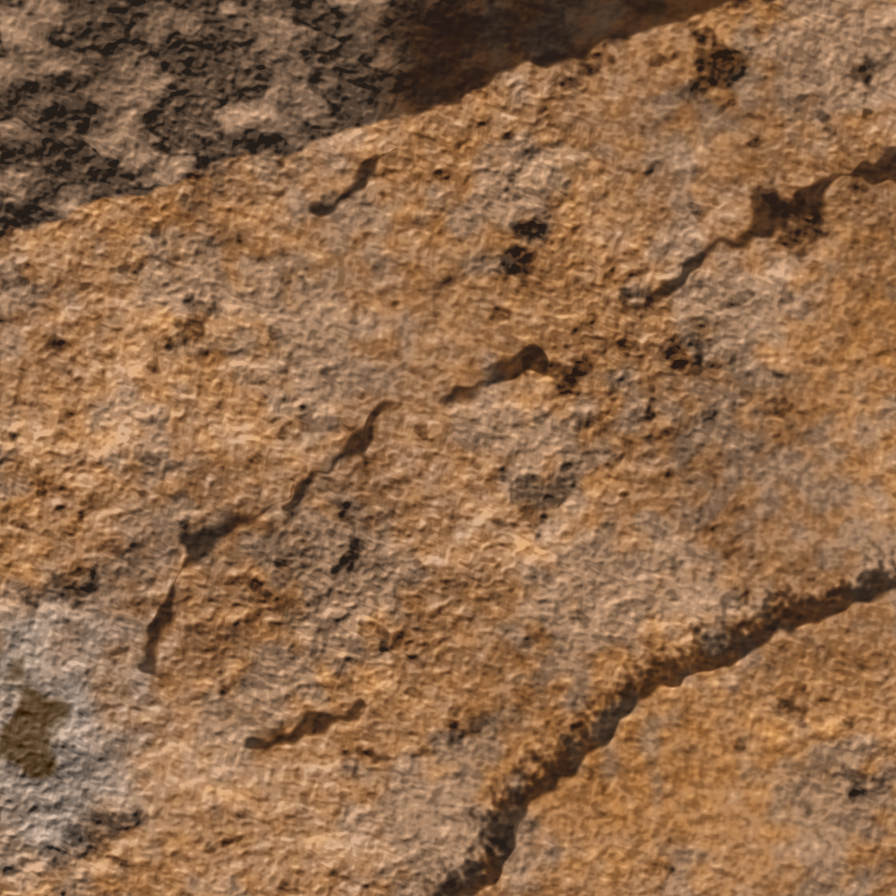
This texture is drawn by a Shadertoy shader. Its source:

```glsl
vec2 gradient(vec2 cell) {
    float angle = 6.2832 * fract(sin(dot(cell, vec2(127.1, 311.7))) * 43758.5);
    return vec2(cos(angle), sin(angle));
}

float noise(vec2 p) {
    vec2 i = floor(p), f = p - i;
    vec2 u = f * f * f * (f * (f * 6.0 - 15.0) + 10.0);
    vec2 e = vec2(0.0, 1.0);
    float low = mix(dot(gradient(i), f), dot(gradient(i + e.yx), f - e.yx), u.x);
    float high = mix(dot(gradient(i + e.xy), f - e.xy), dot(gradient(i + 1.0), f - 1.0), u.x);
    return mix(low, high, u.y);
}

// Clustered hollows with crumbled rims, slightly drawn out along the bedding
float pits(vec2 p) {
    vec2 q = vec2(dot(p, vec2(0.9, 0.43)), dot(p, vec2(-0.43, 0.9)));
    float crumble = 0.22 * noise(p * 42.0) + 0.16 * noise(p * 90.0);
    float cluster = 0.25 * noise(p * 4.0 + 2.0);
    float broad = smoothstep(0.34, 0.52, noise(q * vec2(10.0, 15.0) + 5.3) + crumble + cluster);
    float small = smoothstep(0.36, 0.56, noise(q * vec2(29.0, 40.0) + 31.7) + crumble + cluster);
    return max(broad, 0.75 * small);
}

// Lumpy surface: creased octaves, each turned against the last
float relief(vec2 p) {
    vec2 q = p * vec2(12.0, 15.0);
    float height = 0.0, amplitude = 1.0;
    for (int i = 0; i < 4; i++) {
        float n = noise(q);
        height += amplitude * (0.6 * n + 0.7 * abs(n));
        q = mat2(1.75, 1.15, -1.15, 1.75) * q + 17.3;
        amplitude *= 0.62;
    }
    return height;
}

// Tapered, broken fissure from the thin end a to the wide end b
float fissure(vec2 p, vec2 a, vec2 b, float width) {
    vec2 along = b - a;
    float t = clamp(dot(p - a, along) / dot(along, along), 0.0, 1.0);
    float breadth = width * (0.2 + 0.8 * t + 1.5 * noise(p * 24.0));
    return 1.0 - smoothstep(-0.003, 0.005, length(p - a - along * t) - breadth);
}

vec3 rockColor(float tone) {
    vec3 c = mix(vec3(0.16, 0.105, 0.08), vec3(0.37, 0.24, 0.14), smoothstep(0.0, 0.25, tone));
    c = mix(c, vec3(0.55, 0.38, 0.235), smoothstep(0.22, 0.52, tone));
    c = mix(c, vec3(0.71, 0.52, 0.355), smoothstep(0.48, 0.76, tone));
    return mix(c, vec3(0.88, 0.69, 0.51), smoothstep(0.72, 1.05, tone));
}

void mainImage(out vec4 fragColor, in vec2 fragCoord) {
    vec2 p = fragCoord / iResolution.xy;
    vec2 wobble = vec2(noise(p * 13.0), noise(p * 13.0 + 40.0));
    vec2 ragged = vec2(noise(p * 48.0), noise(p * 48.0 + 70.0));
    vec2 w = p + 0.024 * wobble + 0.011 * ragged;

    // Low sun from the upper left
    float lit = relief(p) - relief(p + 0.004 * vec2(-0.5, 0.86));
    float rough = 1.0 + 0.5 * (0.5 - p.x) + 0.7 * noise(p * 4.0 + 9.0);
    float grain = noise(p * 75.0 + 8.0) + 0.9 * noise(p * 140.0);
    float tone = 0.61 + 1.35 * rough * lit + 0.22 * grain;
    tone += 0.24 * noise(p * 4.3) + 0.16 * noise(p * 11.0 + 4.0);

    // Rubble beyond the upper edge of the slab
    float edge = w.y - 0.735 - 0.31 * w.x;
    float rubble = smoothstep(-0.003, 0.006, edge);
    float stones = noise(w * vec2(11.0, 19.0) + 3.0) + 0.4 * noise(w * vec2(30.0, 42.0));
    float gaps = 1.0 - smoothstep(0.02, 0.15, abs(stones));
    float rubbleTone = 0.31 + 0.8 * (tone - 0.55) + 0.55 * stones - 0.2 * gaps;
    tone = mix(tone - 0.42 * pits(p), rubbleTone, rubble);
    float shade = rubble * smoothstep(0.40, 0.48, w.x) * (1.0 - smoothstep(0.07, 0.18, edge));
    tone = mix(tone, 0.04 + 0.2 * tone, shade);

    // Long curved crack, crisp on its sunny lower lip
    float decay = exp(4.2 * (0.53 - w.x));
    float slope = 1.617 * decay;
    float lip = (w.y - 0.385 * (1.0 - decay)) / sqrt(1.0 + slope * slope);
    float crack = smoothstep(-0.003, 0.003, lip) * (1.0 - smoothstep(0.016, 0.05, lip + 0.02 * grain));
    tone += 0.08 * smoothstep(-0.02, -0.003, lip) * (1.0 - smoothstep(-0.003, 0.003, lip));

    // Shorter fissures
    vec4 ends[8] = vec4[8](
        vec4(0.72, 0.67, 0.85, 0.755), vec4(0.83, 0.745, 1.02, 0.83),
        vec4(0.45, 0.83, 0.36, 0.765), vec4(0.23, 0.40, 0.16, 0.26),
        vec4(0.44, 0.55, 0.32, 0.44), vec4(0.40, 0.21, 0.27, 0.165),
        vec4(0.49, 0.56, 0.59, 0.59), vec4(0.33, 0.46, 0.22, 0.39));
    for (int i = 0; i < 8; i++) {
        float width = i == 1 || i == 6 ? 0.016 : 0.007;
        crack = max(crack, fissure(w, ends[i].xy, ends[i].zw, width));
    }
    tone = mix(tone, 0.25 * tone - 0.02, crack);

    // Mineral tints, with dull dusty patches
    vec3 color = rockColor(tone);
    color *= 1.0 + vec3(0.06, 0.0, -0.16) * (noise(p * 3.5 + 20.0) + 0.9 * noise(p * 40.0));
    float grey = dot(color, vec3(0.3, 0.59, 0.11));
    vec3 dusty = grey * vec3(1.2, 0.96, 0.77);
    float dust = smoothstep(-0.1, 0.3, noise(p * 7.0 + 50.0) + 0.6 * noise(p * 32.0 + 11.0));
    color = mix(color, dusty, max(0.75 * dust, 0.9 * rubble * (1.0 - shade)));

    // Pale salt crust around a murky pool
    float reach = length((w - vec2(0.04, 0.18)) * vec2(1.0, 0.75)) + 0.06 * noise(p * 22.0);
    float crust = 1.0 - smoothstep(0.05, 0.15, reach);
    color = mix(color, grey * vec3(1.13, 1.0, 0.9) + 0.03, 0.85 * crust);
    float pool = 1.0 - smoothstep(0.025, 0.05, reach + 0.3 * max(p.x - 0.03, 0.0));
    color = mix(color, vec3(0.3, 0.21, 0.11) + 0.3 * (tone - 0.5), 0.9 * pool);

    fragColor = vec4(clamp(color, 0.0, 1.0), 1.0);
}
```
